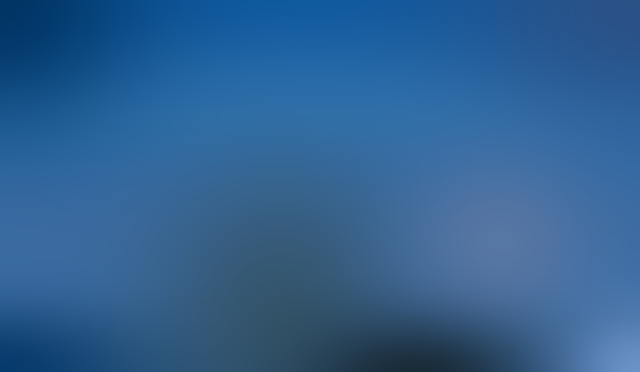
Write a WebGL 1 fragment shader that draws this background.

```glsl
precision highp float;

uniform vec2 u_resolution;

#define SKY_TOP vec3(0.055, 0.350, 0.625)
#define SKY_MID vec3(0.185, 0.450, 0.690)
#define SKY_LOW vec3(0.235, 0.425, 0.640)
#define SKY_BASE vec3(0.160, 0.330, 0.500)
#define NAVY vec3(0.000, 0.205, 0.395)
#define SLATE vec3(0.170, 0.320, 0.530)
#define DEEP_BLUE vec3(0.025, 0.230, 0.425)
#define GREY vec3(0.205, 0.335, 0.425)
#define LILAC vec3(0.340, 0.463, 0.640)
#define SHADOW vec3(0.100, 0.165, 0.215)
#define PALE_BLUE vec3(0.420, 0.570, 0.780)

// Vertical gradient from the base to the top
vec3 skyGradient(float height) {
    vec3 color = mix(SKY_BASE, SKY_LOW, smoothstep(-0.08, 0.27, height));
    color = mix(color, SKY_MID, smoothstep(0.36, 0.76, height));
    return mix(color, SKY_TOP, smoothstep(0.66, 1.04, height));
}

// Soft elliptical glow blended over the layer below
vec3 addGlow(vec3 below, vec3 tint, vec2 uv, vec2 center, vec2 radius) {
    vec2 offset = (uv - center) / radius;
    return mix(below, tint, exp(-dot(offset, offset)));
}

void main() {
    vec2 uv = gl_FragCoord.xy / u_resolution;
    vec3 color = skyGradient(uv.y);

    // Darkened corners
    color = addGlow(color, NAVY, uv, vec2(0.0, 1.0), vec2(0.22, 0.35));
    color = addGlow(color, SLATE, uv, vec2(1.0, 1.0), vec2(0.28, 0.36));
    color = addGlow(color, DEEP_BLUE, uv, vec2(0.0, 0.0), vec2(0.20, 0.16));

    // Grey dome and the lilac glow beside it
    color = addGlow(color, GREY, uv, vec2(0.44, 0.15), vec2(0.20, 0.38));
    color = addGlow(color, LILAC, uv, vec2(0.78, 0.34), vec2(0.14, 0.23));

    // Low shadow and bright corner
    color = addGlow(color, SHADOW, uv, vec2(0.65, -0.02), vec2(0.18, 0.16));
    color = addGlow(color, PALE_BLUE, uv, vec2(1.0, 0.0), vec2(0.12, 0.17));

    gl_FragColor = vec4(color, 1.0);
}
```
